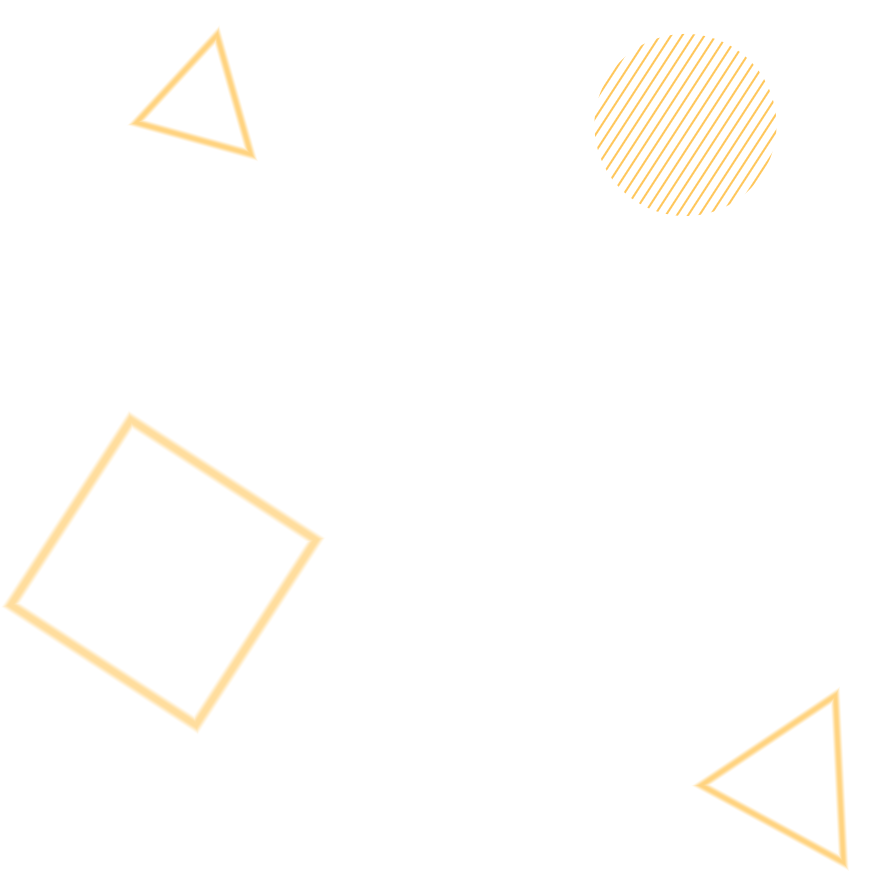
Give the GLSL for this background, as a Shadertoy shader.

```glsl
// Soft amber outlines on white: two triangles and a tilted square,
// with a crisp disc of slanted stripes at the upper right.
// Shapes are signed distances; lengths are in units of the canvas width.

const vec3 PAPER = vec3(1.0);
const vec3 AMBER = vec3(1.0, 0.755, 0.29);

const float TRIANGLE_OPACITY = 0.70;
const float TRIANGLE_CORE = 0.0006;    // half width of the solid stroke
const float TRIANGLE_EDGE = 0.0064;    // distance where the stroke has faded

const vec2 SQUARE_CENTER = vec2(0.1823, 0.3522);
const float SQUARE_HALF_SIDE = 0.1231;
const float SQUARE_TILT = -0.575;
const float SQUARE_OPACITY = 0.54;
const float SQUARE_CORE = 0.0015;
const float SQUARE_EDGE = 0.0086;

const vec2 DISC_CENTER = vec2(0.7650, 0.8516);
const float DISC_RADIUS = 0.1016;
const float STRIPE_TILT = -0.576;
const float STRIPE_PERIOD = 0.01044;
const float STRIPE_HALF_WIDTH = 0.00115;
const float STRIPE_OPACITY = 0.90;

vec2 toLocal(vec2 p, float angle) {
    float c = cos(angle), s = sin(angle);
    return vec2(c * p.x + s * p.y, c * p.y - s * p.x);
}

// Signed distance to the line a-b, positive on its right side
float sideDistance(vec2 p, vec2 a, vec2 b) {
    vec2 edge = normalize(b - a);
    return dot(p - a, vec2(edge.y, -edge.x));
}

// Corners run counterclockwise; the outline keeps mitred corners
float triangleDistance(vec2 p, vec2 a, vec2 b, vec2 c) {
    return max(sideDistance(p, a, b),
               max(sideDistance(p, b, c), sideDistance(p, c, a)));
}

float squareDistance(vec2 p, float halfSide) {
    vec2 q = abs(p) - halfSide;
    return max(q.x, q.y);
}

float softStroke(float d, float core, float edge) {
    return 1.0 - smoothstep(core, edge, abs(d));
}

float fillCoverage(float d, float pixel) {
    return clamp(0.5 - d / pixel, 0.0, 1.0);
}

float stripedDisc(vec2 p, float pixel) {
    float across = toLocal(p, STRIPE_TILT).x;
    float fromStripe = abs(fract(across / STRIPE_PERIOD) - 0.5) * STRIPE_PERIOD;
    return fillCoverage(fromStripe - STRIPE_HALF_WIDTH, pixel)
         * fillCoverage(length(p) - DISC_RADIUS, pixel);
}

void mainImage(out vec4 fragColor, in vec2 fragCoord) {
    float pixel = 1.0 / iResolution.x;
    vec2 p = fragCoord * pixel;

    // Triangles
    float upper = triangleDistance(p, vec2(0.2422, 0.9518),
                                   vec2(0.1523, 0.8542), vec2(0.2799, 0.8190));
    float lower = triangleDistance(p, vec2(0.9323, 0.2148),
                                   vec2(0.7826, 0.1146), vec2(0.9414, 0.0286));
    float nearest = min(abs(upper), abs(lower));
    float ink = TRIANGLE_OPACITY * softStroke(nearest, TRIANGLE_CORE, TRIANGLE_EDGE);

    // Tilted square
    float square = squareDistance(toLocal(p - SQUARE_CENTER, SQUARE_TILT), SQUARE_HALF_SIDE);
    ink = max(ink, SQUARE_OPACITY * softStroke(square, SQUARE_CORE, SQUARE_EDGE));

    // Striped disc
    ink = max(ink, STRIPE_OPACITY * stripedDisc(p - DISC_CENTER, pixel));

    fragColor = vec4(mix(PAPER, AMBER, ink), 1.0);
}
```
